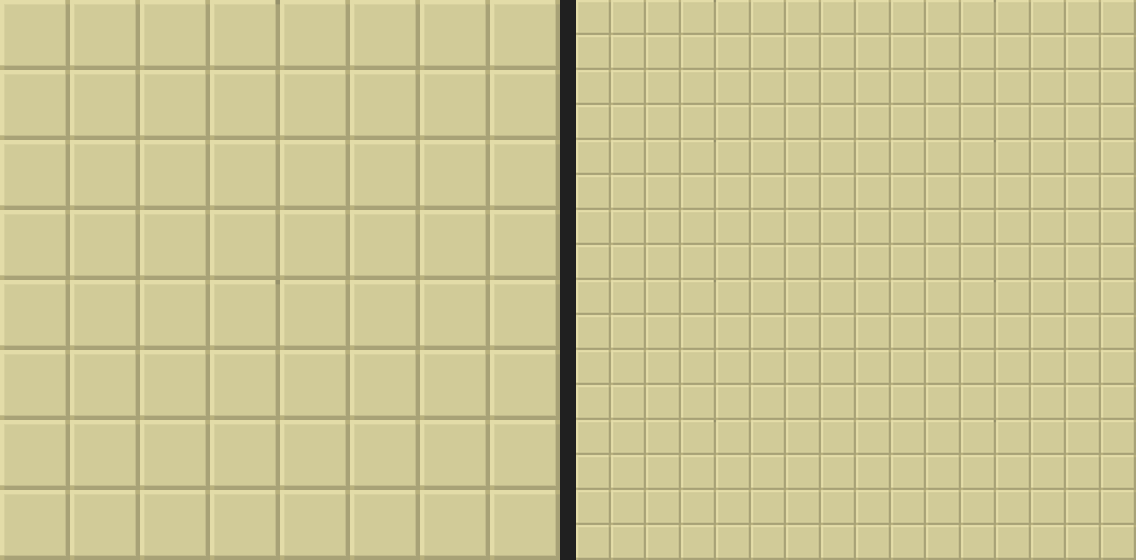
Left: one tile. Right: repeated 2 by 2.
Reproduce this pattern procedurally as a Shadertoy shader.

```glsl
// Square bevelled tiles: lit left and top edges, shaded right and bottom edges.

const float TILES = 8.0;            // tiles across and down
const float EDGE = 1.0 / 16.0;      // bevel width as a share of a tile
const float CHIP_COLUMN = 3.0;      // column holding the darker corners
const float CHIP_ROW = 3.0;         // first row holding a darker corner
const float CHIP_ROW_STEP = 4.0;    // rows between darker corners
const vec3 FACE = vec3(0.82, 0.795, 0.597);
const vec3 LIGHT = vec3(0.89, 0.863, 0.66);
const vec3 SHADE = vec3(0.66, 0.635, 0.467);
const vec3 CORNER = vec3(0.72, 0.69, 0.49);
const vec3 CHIP = vec3(0.59, 0.57, 0.425);

// Smooth coverage of a bevel strip centred at c, wrapping from tile to tile
vec2 strip(vec2 p, float c, vec2 pixel) {
    vec2 d = abs(fract(p - c + 0.5) - 0.5);
    return clamp((0.5 * EDGE - d) / pixel + 0.5, 0.0, 1.0);
}

void mainImage(out vec4 fragColor, in vec2 fragCoord) {
    vec2 pixel = TILES / iResolution.xy;
    vec2 p = fragCoord * pixel;
    vec2 cell = floor(p);

    // Strips at the low (left, bottom) and high (right, top) sides
    vec2 low = strip(p, 0.5 * EDGE, pixel);
    vec2 high = strip(p, 1.0 - 0.5 * EDGE, pixel);

    // Bevels
    vec3 color = mix(FACE, LIGHT, max(low.x, high.y));
    color = mix(color, SHADE, max(high.x, low.y));

    // Corners where a lit edge meets a shaded one
    float lowerLeft = low.x * low.y;
    float upperRight = high.x * high.y;
    color = mix(color, CORNER, lowerLeft);

    // A few upper right corners are darker
    bool chipped = cell.x == CHIP_COLUMN && mod(cell.y, CHIP_ROW_STEP) == CHIP_ROW;
    color = mix(color, chipped ? CHIP : CORNER, upperRight);

    fragColor = vec4(color, 1.0);
}
```
